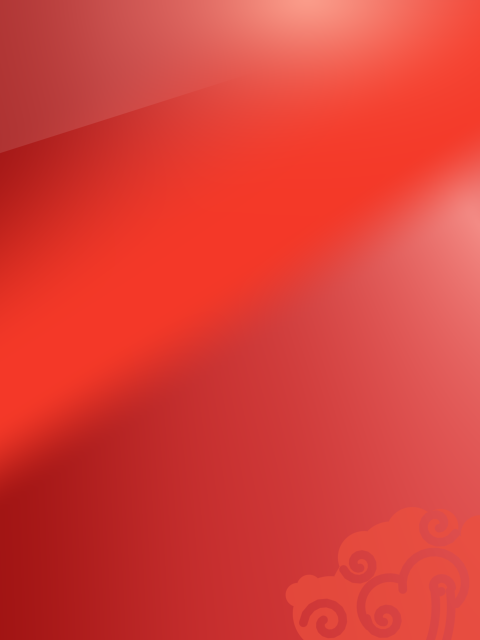
Write a WebGL 2 fragment shader that draws this background.

```glsl
#version 300 es
precision highp float;

uniform vec2 u_resolution;
out vec4 outColor;

const float TAU = 6.2831853;
const float HEIGHT = 4.0 / 3.0;

const vec3 DEEP_RED = vec3(0.63, 0.075, 0.072);
const vec3 MID_RED = vec3(0.785, 0.18, 0.18);
const vec3 SOFT_RED = vec3(0.85, 0.25, 0.25);
const vec3 BAND_RED = vec3(0.955, 0.22, 0.155);
const vec3 PINK = vec3(0.98, 0.62, 0.59);
const vec3 PEACH = vec3(1.0, 0.66, 0.58);
const vec3 CLOUD_RED = vec3(0.925, 0.31, 0.24);

float disc(vec2 p, vec2 center, float radius) {
    return length(p - center) - radius;
}

float segment(vec2 p, vec2 a, vec2 b) {
    vec2 ab = b - a;
    return length(p - a - ab * clamp(dot(p - a, ab) / dot(ab, ab), 0.0, 1.0));
}

// Distance to an arc whose radius shrinks or grows; angles are in turns.
float curl(vec2 p, vec2 center, vec2 radii, float start, float sweep) {
    float d = 10.0;
    vec2 previous = center + radii.x * vec2(cos(start * TAU), sin(start * TAU));
    for (int i = 1; i <= 18; i++) {
        float t = float(i) / 18.0;
        float angle = (start + sweep * t) * TAU;
        vec2 next = center + mix(radii.x, radii.y, t) * vec2(cos(angle), sin(angle));
        d = min(d, segment(p, previous, next));
        previous = next;
    }
    return d;
}

// Union of the round lobes of the cloud.
float cloudBody(vec2 p) {
    float d = disc(p, vec2(0.868, 0.049), 0.191);
    d = min(d, disc(p, vec2(0.759, 0.172), 0.055));
    d = min(d, disc(p, vec2(0.814, 0.179), 0.068));
    d = min(d, disc(p, vec2(0.859, 0.222), 0.055));
    d = min(d, disc(p, vec2(0.918, 0.236), 0.037));
    d = min(d, disc(p, vec2(1.000, 0.220), 0.040));
    d = min(d, disc(p, vec2(0.688, 0.055), 0.078));
    d = min(d, disc(p, vec2(0.644, 0.110), 0.026));
    return min(d, disc(p, vec2(0.620, 0.094), 0.025));
}

// Scrolls and stems cut out of the cloud.
float cloudScrolls(vec2 p) {
    float d = curl(p, vec2(0.750, 0.158), vec2(0.036, 0.008), 0.55, 1.2);
    d = min(d, curl(p, vec2(0.911, 0.240), vec2(0.042, 0.008), -0.07, -1.1));
    d = min(d, curl(p, vec2(0.802, 0.045), vec2(0.038, 0.008), 0.50, 1.2));
    d = min(d, curl(p, vec2(0.682, 0.036), vec2(0.050, 0.010), 0.50, -1.1));
    d = min(d, curl(p, vec2(0.906, 0.118), vec2(0.068, 0.062), 0.53, -0.65));
    d = min(d, curl(p, vec2(0.812, 0.070), vec2(0.060, 0.060), 0.62, -0.42));
    d = min(d, curl(p, vec2(0.917, 0.109), vec2(0.024, 0.008), 0.00, 0.8));
    d = min(d, curl(p, vec2(0.680, 0.070), vec2(0.260, 0.260), 0.02, -0.08));
    return min(d, curl(p, vec2(0.680, 0.070), vec2(0.228, 0.228), 0.03, -0.09));
}

float coverage(float d, float edge) {
    return 1.0 - smoothstep(-edge, edge, d);
}

// Light at the right border, stretched along the slope of the band.
float sideGlow(vec2 p) {
    vec2 offset = p - vec2(1.0, 0.863);
    float along = dot(offset, vec2(0.845, 0.535));
    float across = dot(offset, vec2(0.535, -0.845));
    return 0.8 * exp(-length(vec2(along / 0.25, across / 0.7)));
}

float topGlow(vec2 p) {
    vec2 offset = (p - vec2(0.64, HEIGHT)) * vec2(1.0, 1.8);
    return 0.85 * exp(-pow(length(offset) / 0.24, 1.4));
}

float diagonalBand(vec2 p) {
    float s = HEIGHT - p.y + 0.634 * p.x;
    return smoothstep(0.28, 0.76, s) * (1.0 - smoothstep(0.87, 1.07, s));
}

void main() {
    vec2 p = gl_FragCoord.xy / u_resolution * vec2(1.0, HEIGHT);
    float edge = 0.75 / u_resolution.x;

    // Horizontal base gradient, side light and band
    vec3 color = mix(DEEP_RED, MID_RED, smoothstep(-0.1, 0.55, p.x) * 1.05 - 0.05);
    color = mix(color, SOFT_RED, smoothstep(0.45, 1.0, p.x));
    color = mix(color, PINK, sideGlow(p));
    color = mix(color, BAND_RED, diagonalBand(p));
    color = mix(color, PEACH, topGlow(p));

    // Pale wedge in the upper left corner
    float wedge = coverage(HEIGHT - p.y - 0.319 + 0.318 * p.x, edge);
    color = mix(color, vec3(1.0), 0.115 * wedge * (1.0 - smoothstep(0.2, 0.56, p.x)));

    // Cloud ornament in the lower right corner
    if (p.x > 0.58 && p.y < 0.29) {
        float cloud = max(cloudBody(p), 0.009 - cloudScrolls(p));
        color = mix(color, CLOUD_RED, 0.7 * coverage(cloud, edge));
    }

    outColor = vec4(color, 1.0);
}
```
